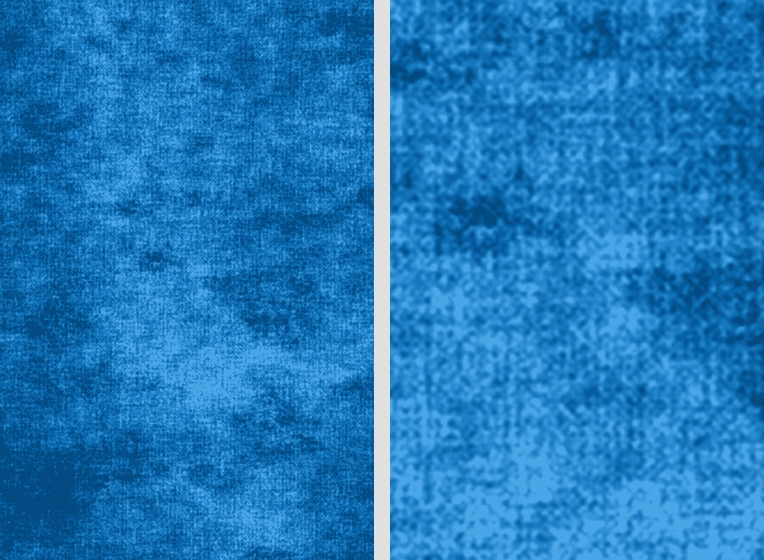
Left: the whole. Right: its middle third, enlarged.
Write a Shadertoy shader that draws this texture.

```glsl
// Worn blue canvas: woven threads, mottled dye, ragged dark stains and shaded edges.

// Dye colours from deep to pale, and the tone (in deviations) where each sits.
const vec3 DYE[6] = vec3[6](
    vec3(0.01, 0.29, 0.50), vec3(0.02, 0.35, 0.60), vec3(0.04, 0.41, 0.67),
    vec3(0.09, 0.47, 0.74), vec3(0.17, 0.55, 0.82), vec3(0.29, 0.65, 0.90));
const float DYE_TONE[6] = float[6](-1.75, -0.97, -0.37, 0.23, 0.92, 1.70);

const vec2  LIGHT_CENTRE   = vec2(0.56, 0.53);
const float EDGE_SHADE     = 1.05;
const float CLOUD_CONTRAST = 1.5;
const float MOTTLE         = 1.3;
const float STAIN_DEPTH    = 1.55;
const float GRAIN          = 1.5;
const float THREAD         = 0.85;
const float WEAVE          = 0.24;
const float WEAVE_COUNT    = 150.0;  // threads per canvas height
const float TONE_OFFSET    = 0.16;
const float TAU            = 6.2831853;

float hash(vec2 cell) {
    uvec2 k = uvec2(ivec2(cell)) * uvec2(1597334677u, 3812015801u);
    uint h = (k.x ^ k.y) * 1597334677u;
    h = (h ^ (h >> 15)) * 2246822519u;
    return float((h ^ (h >> 13)) >> 8) / 16777216.0;
}

float cornerSlope(vec2 cell, vec2 offset) {
    float angle = TAU * hash(cell);
    return dot(vec2(cos(angle), sin(angle)), offset);
}

float gradientNoise(vec2 p) {
    vec2 i = floor(p), f = p - i;
    vec2 u = f * f * f * (f * (f * 6.0 - 15.0) + 10.0);
    vec2 e = vec2(1.0, 0.0);
    return mix(
        mix(cornerSlope(i, f), cornerSlope(i + e.xy, f - e.xy), u.x),
        mix(cornerSlope(i + e.yx, f - e.yx), cornerSlope(i + e.xx, f - e.xx), u.x),
        u.y);
}

float fbm(vec2 p) {
    float sum = 0.0, amplitude = 1.0;
    for (int octave = 0; octave < 5; octave++) {
        sum += amplitude * gradientNoise(p);
        p = p * 2.03 + vec2(17.3, 41.7);
        amplitude *= 0.5;
    }
    return sum;
}

// Dark blotches, wider than tall, broken into flecks by the cloth.
float stains(vec2 p) {
    float lowerBias = 0.12 * (0.5 - p.y);
    float blotch = smoothstep(0.08, 0.42, fbm(p * vec2(5.0, 9.0) + 31.0) + lowerBias);
    float fleck = gradientNoise(p * vec2(75.0, 105.0)) + 0.6 * gradientNoise(p * 190.0 + 7.0);
    return blotch * mix(0.35, 1.0, smoothstep(-0.2, 0.2, fleck));
}

// Uneven warp and weft streaks.
float threads(vec2 p) {
    float warp = gradientNoise(p * vec2(190.0, 22.0) + 53.0);
    float weft = gradientNoise(p * vec2(20.0, 190.0) + 89.0);
    return warp + weft;
}

vec3 dyeColour(float tone) {
    vec3 colour = DYE[0];
    for (int i = 1; i < 6; i++) {
        float blend = clamp((tone - DYE_TONE[i - 1]) / (DYE_TONE[i] - DYE_TONE[i - 1]), 0.0, 1.0);
        colour = mix(colour, DYE[i], blend);
    }
    return colour;
}

void mainImage(out vec4 fragColor, in vec2 fragCoord) {
    vec2 uv = fragCoord / iResolution.xy;
    vec2 p = fragCoord / iResolution.y;

    // Broad light and clouded dye.
    vec2 q = 2.0 * (uv - LIGHT_CENTRE);
    float tone = TONE_OFFSET + EDGE_SHADE * (0.6 - dot(q * q, vec2(1.0, 0.8)));
    tone += CLOUD_CONTRAST * fbm(p * vec2(3.2, 4.2) + 5.0);

    // Worn patches and stains.
    tone += MOTTLE * fbm(p * vec2(24.0, 34.0) + 11.0);
    tone -= STAIN_DEPTH * stains(p);

    // Cloth: grain, streaks and the regular weave.
    tone += GRAIN * (gradientNoise(p * 165.0 + 3.0) + 0.8 * gradientNoise(p * 245.0 + 71.0));
    tone += THREAD * threads(p);
    vec2 weave = sin(p * WEAVE_COUNT * TAU);
    tone += WEAVE * (weave.x * weave.y + 0.5 * weave.x);

    fragColor = vec4(dyeColour(tone), 1.0);
}
```
